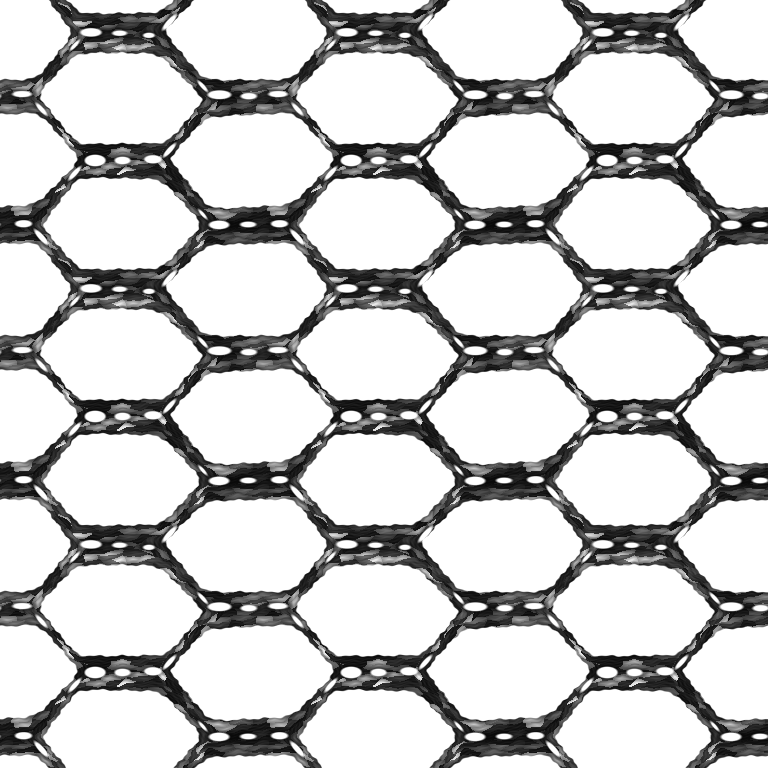
Write a Shadertoy shader that draws this pattern.

```glsl
#define TILES 3.0                       // tiles across and down, four openings each
#define OPENING vec2(0.320, 0.208)      // hexagon radii in tile units
#define COLUMN_START vec2(0.477, 0.621) // centre of the first opening
#define NODE_RISE 0.247                 // opening centre to the knot above it
#define CORNER_SHARPNESS 75.0
#define JITTER vec2(0.040, 0.020)
#define FIBRES_AROUND 30.0
#define FIBRES_ACROSS 48.0
#define TWIST 14.0
#define DARK 0.075
#define PI 3.14159265

vec2 hash2(vec2 p) {
    vec3 q = fract(p.xyx * vec3(0.1031, 0.1030, 0.0973));
    q += dot(q, q.yzx + 33.33);
    return fract((q.xx + q.yz) * q.zy);
}

// Cellular noise wrapping in x: distance to the nearest point and its random value
vec2 cellular(vec2 p, float period, float seed) {
    vec2 cell = floor(p);
    vec2 nearest = vec2(9.0, 0.0);
    for (int y = -1; y <= 1; y++)
    for (int x = -1; x <= 1; x++) {
        vec2 id = cell + vec2(x, y);
        vec2 key = vec2(mod(id.x, period), id.y + 60.0) + seed * 17.0;
        float dist = length(id + hash2(key) - p);
        if (dist < nearest.x) nearest = vec2(dist, hash2(key + 91.0).x);
    }
    return nearest;
}

// Openings 0,1 fill one column; 2,3 the staggered one
vec2 openingCentre(int k) {
    float column = float(k / 2);
    return COLUMN_START + vec2(0.5 * column, -0.5 * float(k % 2) - 0.25 * column);
}

vec2 wrapCentred(vec2 p) { return p - round(p); }

vec2 hexCorner(int i, int k) {
    i %= 6;
    float a = float(i) * PI / 3.0;
    return OPENING * vec2(cos(a), sin(a))
         + JITTER * (hash2(vec2(i, k) + 5.0) - 0.5);
}

// Rounded, slightly uneven hexagon: smooth maximum of its six edge distances
float openingDistance(vec2 q, int k) {
    float sum = 0.0;
    for (int i = 0; i < 6; i++) {
        vec2 corner = hexCorner(i, k);
        vec2 edge = hexCorner(i + 1, k) - corner;
        vec2 normal = normalize(vec2(edge.y, -edge.x));
        sum += exp(CORNER_SHARPNESS * dot(q - corner, normal));
    }
    return log(sum) / CORNER_SHARPNESS;
}

float ellipseDistance(vec2 q, vec2 radii) {
    return (length(q / radii) - 1.0) * min(radii.x, radii.y);
}

// Gaps between the yarns of one knot: three eyelets and two slanted slits
float knotGaps(vec2 q, int k) {
    float d = 1.0;
    for (int j = 0; j < 3; j++) {
        vec2 h = hash2(vec2(j, k) + 23.0);
        vec2 centre = vec2(0.115 * float(j - 1), 0.004) + 0.022 * (h - 0.5);
        vec2 radii = vec2(0.022, 0.010) + vec2(0.016, 0.008) * h.yx;
        if (j == 0) radii += vec2(0.010, 0.005);
        d = min(d, ellipseDistance(q - centre, radii));
    }
    float mirror = k < 2 ? 1.0 : -1.0;
    for (int j = 0; j < 2; j++) {
        float side = float(2 * j - 1);
        vec2 r = (q - side * vec2(0.185, 0.045 * mirror)) * vec2(1.0, mirror);
        r = vec2(r.x * 0.67 + r.y * 0.74, r.y * 0.67 - r.x * 0.74);
        float size = 0.7 + 0.5 * hash2(vec2(j, k) + 47.0).x;
        d = min(d, ellipseDistance(r, vec2(0.034, 0.009) * size));
    }
    return d;
}

void mainImage(out vec4 fragColor, in vec2 fragCoord) {
    vec2 p = fragCoord / iResolution.xy * TILES;
    float pixel = TILES / min(iResolution.x, iResolution.y);

    // Mesh outline, and the yarn lying on top here
    float mesh = 1.0, topOrder = 9.0, across = 0.0, angle = 0.0, yarn = 0.0;
    for (int k = 0; k < 4; k++) {
        vec2 q = wrapCentred(p - openingCentre(k));
        float a = atan(q.y / OPENING.y, q.x / OPENING.x);
        float d = openingDistance(q, k);
        d += 0.0025 * sin(19.0 * a + float(k)) + 0.0015 * sin(43.0 * a + 2.0 * float(k));
        float order = d + 0.014 * sin(11.0 * a + 2.3 * float(k));
        if (order < topOrder) {
            topOrder = order; across = d; angle = a; yarn = float(k);
        }
        mesh = min(mesh, d);
        mesh = min(mesh, knotGaps(wrapCentred(q - vec2(0.0, NODE_RISE)), k));
    }

    // Twisted fibres with scattered glints
    float along = angle / (2.0 * PI) * FIBRES_AROUND;
    vec2 fibre = cellular(vec2(along + across * TWIST, across * FIBRES_ACROSS),
                          FIBRES_AROUND, yarn);
    float glint = 0.27 * fibre.y + 0.55 * pow(fibre.y, 4.0);
    float tone = DARK + glint * (1.25 - 0.8 * fibre.x);
    tone += 0.035 * sin(across * 520.0 + 17.0 * angle) * sin(29.0 * angle + across * 70.0);
    tone *= mix(0.65, 1.0, smoothstep(0.0, 0.016, mesh));
    tone *= mix(1.0, 0.7, smoothstep(0.030, 0.065, across));

    float cover = smoothstep(-0.8 * pixel, 0.8 * pixel, mesh);
    fragColor = vec4(vec3(mix(1.0, clamp(tone, 0.04, 0.9), cover)), 1.0);
}
```
